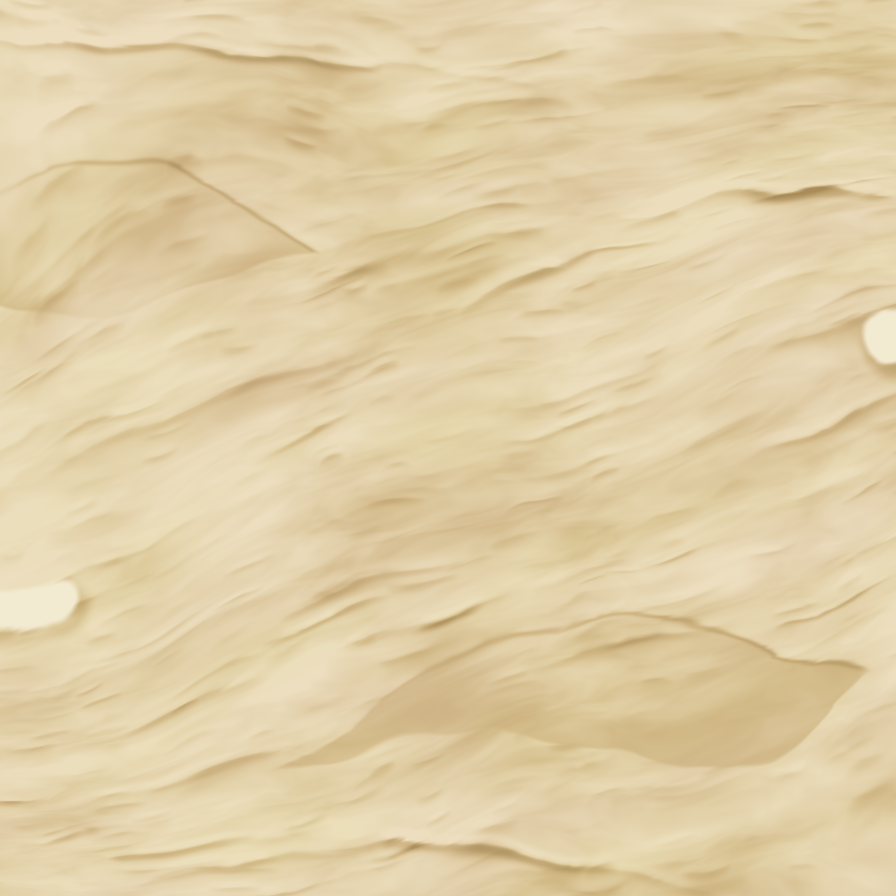
This texture is drawn by a Shadertoy shader. Its source:

```glsl
// Cream sandstone: soft tilted streaks, broken creases, flecks and hollow tan pockets.
// Layered sines bend and grain the layers; a jittered cell grid scatters creases;
// one tone value, lowered by shade and raised by lips, picks the final colour.

const float PI = 3.14159265;
const vec3 UMBER = vec3(0.66, 0.55, 0.35);
const vec3 TAN   = vec3(0.82, 0.72, 0.53);
const vec3 CREAM = vec3(0.884, 0.813, 0.655);
const vec3 PALE  = vec3(0.924, 0.870, 0.740);
const vec3 IVORY = vec3(0.95, 0.92, 0.82);

vec2 hash2(vec2 cell) {
    vec3 h = fract(cell.xyx * vec3(0.1031, 0.1030, 0.0973));
    h += dot(h, h.yzx + 33.33);
    return fract((h.xx + h.yz) * h.zy);
}

// Rotated, self-bending sines; roughly -1 to 1 around zero
float layeredSines(vec2 p, int layers) {
    float sum = 0.0, amp = 0.5;
    for (int i = 0; i < layers; i++) {
        p = mat2(0.8, 0.6, -0.6, 0.8) * p + 0.5 * sin(p.yx + float(i) * 1.7);
        sum += amp * sin(p.x) * cos(p.y);
        p *= 1.8;
        amp *= 0.6;
    }
    return sum;
}

// Bends the canvas so that constant y follows the stone layers
vec2 flowCoords(vec2 p) {
    float tilt = 0.36 * smoothstep(1.0, 0.6, p.y) * smoothstep(-0.25, 0.3, p.y);
    float bend = 0.014 * sin(7.0 * p.x + 5.0 * p.y) + 0.006 * sin(17.0 * p.x - 9.0 * p.y + 2.0);
    return vec2(p.x, p.y - tilt * (p.x - 0.5) + bend);
}

// Tapered bowed stroke: sharp core, wide faint shade below, pale lip above (negative)
float crease(vec2 d, float halfLength, float bow, float width) {
    float u = d.x / halfLength;
    float taper = max(0.0, 1.0 - u * u);
    float off = d.y + bow * u * u;
    float side = off / (width * mix(1.8, 0.8, smoothstep(-width, width, off)));
    float under = off / (5.0 * width);
    float lip = (off - 2.4 * width) / (1.3 * width);
    float glow = exp(-under * under) * smoothstep(width, -width, off);
    return taper * (exp(-side * side) + 0.25 * glow - 0.35 * exp(-lip * lip));
}

// One random crease in each grid cell, most of them faint
float scatteredCreases(vec2 p, float seed, float maxLength, float width) {
    vec2 cell = floor(p);
    float shade = 0.0;
    for (int y = -1; y <= 1; y++)
    for (int x = -1; x <= 1; x++) {
        vec2 id = cell + vec2(x, y);
        vec2 place = hash2(id + seed);
        vec2 form = hash2(id + seed + 51.7);
        vec2 d = p - id - mix(vec2(0.15), vec2(0.85), place);
        float strength = form.x * form.x * form.x;
        float size = mix(0.4, 1.0, form.y) * maxLength;
        shade += strength * crease(d, size, 0.25 * (place.x - 0.4), width * mix(0.6, 1.4, place.y));
    }
    return shade;
}

// Hollow between two tips: x = inside, y = tan shading, z = dark rim
vec3 pocket(vec2 p, vec2 tipA, vec2 tipB, float rise, float sag, float skew, float lightPatch) {
    float t = (p.x - tipA.x) / (tipB.x - tipA.x);
    float s = clamp(t, 0.0, 1.0);
    float axis = mix(tipA.y, tipB.y, s);
    float arch = pow(max(sin(PI * s), 0.0), 1.3);
    float roof = axis + rise * arch;
    float base = axis + 0.25 * rise * arch - sag * pow(max(sin(PI * pow(s, skew)), 0.0), 1.4);
    float ends = smoothstep(0.0, 0.05, t) * smoothstep(1.0, 0.97, t);
    float inside = ends * smoothstep(-0.003, 0.003, roof - p.y) * smoothstep(-0.003, 0.003, p.y - base);
    float h = (p.y - base) / max(roof - base, 0.001);
    float r = length(vec2(s - 0.55, 0.4 * (h - 0.75)));
    float rim = ends * smoothstep(0.1, 0.5, s) * exp(-pow((p.y - roof) / 0.0035, 2.0));
    return vec3(inside, inside * smoothstep(lightPatch, lightPatch + 0.16, r), rim);
}

float pebbleDistance(vec2 p, vec2 center, vec2 halfSize) {
    float r = halfSize.y;
    return length(vec2(max(abs(p.x - center.x) - halfSize.x + r, 0.0), p.y - center.y)) - r;
}

float pebbles(vec2 p) {
    return min(pebbleDistance(p, vec2(0.025, 0.327 + 0.15 * (p.x - 0.03)), vec2(0.06, 0.024)),
               pebbleDistance(p, vec2(1.01, 0.622), vec2(0.045, 0.03)));
}

float applyPocket(float tone, vec3 hollow, float grain, float rimShade) {
    tone = mix(tone, 0.04 + 0.2 * grain, 0.92 * hollow.y);
    return tone - 0.14 * (hollow.x - hollow.y) - rimShade * hollow.z;
}

void mainImage(out vec4 fragColor, in vec2 fragCoord) {
    vec2 p = fragCoord / iResolution.xy;
    vec2 q = flowCoords(p);

    // Wide stains, broad layers, fine streaks, and a mask that breaks the creases up
    float stain = layeredSines(q * vec2(4.0, 10.0) + 8.0, 3);
    float broad = layeredSines(q * vec2(6.5, 20.0) + 3.0, 4);
    float grain = layeredSines(q * vec2(22.0, 74.0) + 11.0, 4);
    float broken = smoothstep(-0.2, 0.25, layeredSines(q * vec2(17.0, 27.0) + 5.0, 3));
    float tone = 0.63 + 0.28 * stain + 0.46 * broad + 0.36 * grain;

    // Scattered creases and short flecks
    vec2 rough = q + vec2(0.0, 0.003 * sin(43.0 * q.x + 3.0 * broad) + 0.004 * grain);
    float creases = 1.1 * scatteredCreases(rough * vec2(3.4, 12.0), 4.0, 0.75, 0.045);
    creases += 0.8 * scatteredCreases(rough * vec2(7.0, 28.0), 27.0, 0.7, 0.08);
    tone -= creases * mix(0.25, 1.0, broken);
    tone -= 0.45 * scatteredCreases(rough * vec2(13.0, 42.0), 73.0, 0.45, 0.11);

    // Pockets and long creases
    vec2 w = p + 0.004 * vec2(sin(31.0 * p.y), sin(23.0 * p.x) + 0.7 * sin(51.0 * p.x + 1.0));
    w.y += 0.005 * grain;
    tone = applyPocket(tone, pocket(w, vec2(0.29, 0.135), vec2(0.98, 0.25), 0.115, 0.10, 2.3, 0.11), grain, 0.65);
    tone = applyPocket(tone, pocket(w, vec2(-0.15, 0.70), vec2(0.36, 0.725), 0.11, 0.09, 1.0, 0.25), grain, 0.6);
    float veins = crease(w - vec2(0.46, 0.055), 0.36, 0.07, 0.004);
    veins += 0.9 * crease(w - vec2(0.26, 0.94 - 0.08 * (w.x - 0.26)), 0.36, 0.01, 0.0035);
    veins += crease(w - vec2(0.86, 0.787 + 0.08 * (w.x - 0.86)), 0.18, 0.04, 0.004);
    veins += crease(w - vec2(0.59, 0.695 + 0.5 * (w.x - 0.59)), 0.075, 0.012, 0.005);
    tone -= veins * mix(0.45, 1.1, broken);

    // Smooth pale pebbles with a shadow underneath
    tone -= 0.7 * smoothstep(0.016, -0.004, pebbles(w + vec2(-0.006, 0.012)));

    // Tone to colour, with a slight drift between yellow and rose
    vec3 color = mix(UMBER, TAN, clamp(tone + 1.0, 0.0, 1.0));
    color = mix(color, CREAM, clamp(2.0 * tone, 0.0, 1.0));
    color = mix(color, PALE, clamp(2.0 * tone - 1.0, 0.0, 1.0));
    color += vec3(0.004, -0.002, 0.022) * layeredSines(q * vec2(9.0, 24.0) + 40.0, 3);
    color = mix(color, IVORY, smoothstep(0.004, -0.005, pebbles(w)));
    fragColor = vec4(color, 1.0);
}
```
